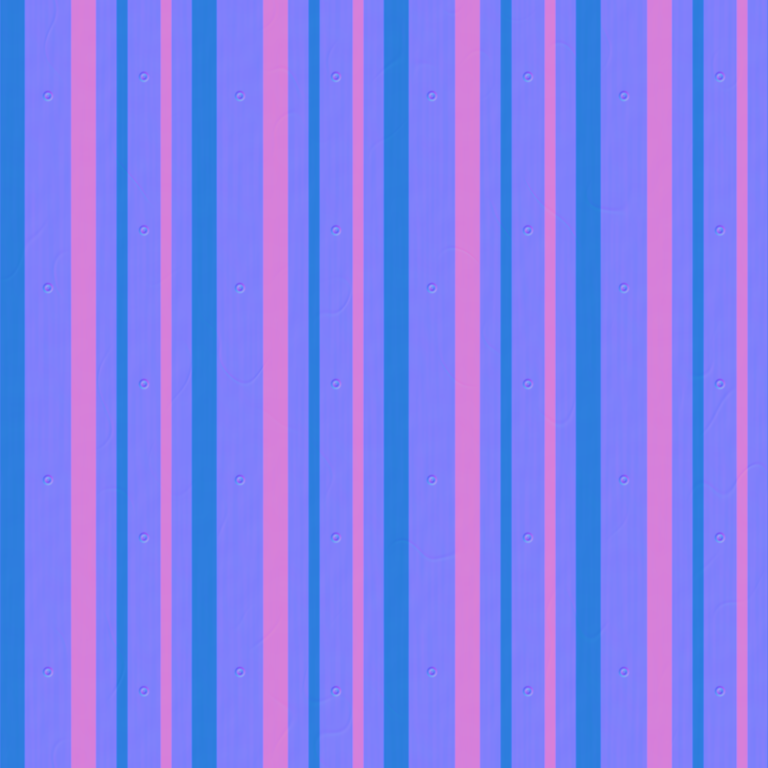
Reproduce this texture map procedurally as a WebGL 1 fragment shader.

```glsl
precision highp float;

uniform vec2 u_resolution;

const float REPEATS = 4.0;
const float BLUE_SLOPE = -0.84;
const float PINK_SLOPE = 0.93;

vec2 hashGradient(vec2 cell) {
  float angle = 6.2832 * fract(sin(dot(cell, vec2(127.1, 311.7))) * 43758.55);
  return vec2(cos(angle), sin(angle));
}

// Gradient noise over the unit square, wrapping at its borders
float gradientNoise(vec2 uv, vec2 cells, float seed) {
  vec2 p = uv * cells;
  vec2 i = floor(p);
  vec2 f = p - i;
  vec2 lo = mod(i, cells);
  vec2 hi = mod(i + 1.0, cells);
  vec2 w = f * f * f * (f * (f * 6.0 - 15.0) + 10.0);
  float a = dot(hashGradient(lo + seed), f);
  float b = dot(hashGradient(vec2(hi.x, lo.y) + seed), f - vec2(1.0, 0.0));
  float c = dot(hashGradient(vec2(lo.x, hi.y) + seed), f - vec2(0.0, 1.0));
  float d = dot(hashGradient(hi + seed), f - 1.0);
  return mix(mix(a, b, w.x), mix(c, d, w.x), w.y);
}

// Height of vertical grain, soft dents and sparse hairline scratches
float surfaceHeight(vec2 uv) {
  float grain = gradientNoise(uv, vec2(150.0, 9.0), 3.0);
  float dents = gradientNoise(uv, vec2(46.0, 30.0), 17.0);
  float line = gradientNoise(uv, vec2(14.0, 11.0), 41.0) / 0.03;
  float sparse = smoothstep(0.05, 0.4, gradientNoise(uv, vec2(9.0), 67.0));
  return 0.00016 * grain + 0.0003 * dents + 0.00018 * sparse * exp(-line * line);
}

vec2 surfaceSlope(vec2 uv, float stepSize) {
  vec2 e = vec2(stepSize, 0.0);
  float dx = surfaceHeight(uv + e.xy) - surfaceHeight(uv - e.xy);
  float dy = surfaceHeight(uv + e.yx) - surfaceHeight(uv - e.yx);
  return vec2(-dx, dy) / (2.0 * stepSize);
}

// Coverage of a vertical band, measured in repeat widths
float band(float x, float center, float halfWidth, float soft) {
  float d = abs(fract(x - center + 0.5) - 0.5) - halfWidth;
  return 1.0 - smoothstep(-soft, soft, d);
}

float bump(float x, float width) {
  return exp(-x * x / (width * width));
}

// Raised rim with a sunken center, repeated down one column per strip
vec2 rivetSlope(vec2 uv, float column, float rows) {
  vec2 counts = vec2(REPEATS, rows);
  vec2 p = (fract(uv * counts - vec2(column, 0.5) + 0.5) - 0.5) / counts;
  float r = length(p);
  float profile = 0.3 * bump(r - 0.0058, 0.0014) - 0.32 * bump(r - 0.0027, 0.0014);
  return vec2(p.x, -p.y) / max(r, 0.0005) * profile;
}

void main() {
  vec2 uv = gl_FragCoord.xy / u_resolution;
  float soft = REPEATS * max(1.0 / u_resolution.x, 0.0018);
  float x = uv.x * REPEATS;

  // Bevels facing left and right
  float blue = band(x, 0.064, 0.064, soft) + band(x, 0.636, 0.028, soft);
  float pink = band(x, 0.435, 0.064, soft) + band(x, 0.865, 0.0275, soft);
  vec2 slope = vec2(blue * BLUE_SLOPE + pink * PINK_SLOPE, -0.02 * blue);

  // Fasteners and surface wear
  slope += rivetSlope(uv, 0.25, 4.0) + rivetSlope(uv, 0.75, 5.0);
  slope += surfaceSlope(uv, 0.001);

  vec3 normal = normalize(vec3(slope, 1.0));
  vec3 color = (0.5 + 0.5 * normal) * vec3(1.0, 1.0, 0.985);
  gl_FragColor = vec4(color, 1.0);
}
```
